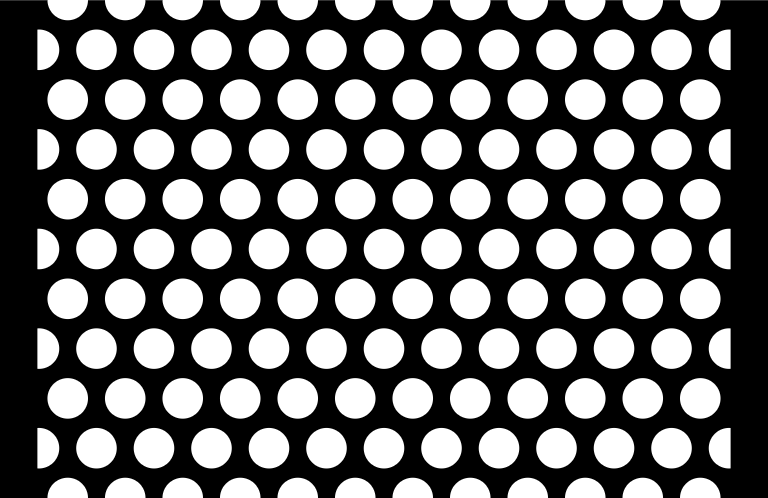
Give the GLSL for this pattern, as a Shadertoy shader.

```glsl
// White discs in a hexagonal stagger on black, cut off by plain side margins.
// Each pixel is folded into a row, then into a cell of that row, and the disc
// is drawn from its distance function. Lengths are in canvas heights.

#define ROWS 10.0            // row pitches over the canvas height
#define DISC_RADIUS 0.0407
#define FIELD_HALF_WIDTH 0.696
#define TOP_LINE_WIDTH 0.002
#define TOP_LINE_GREY 0.2
#define DISC_COLOR vec3(1.0)
#define GROUND_COLOR vec3(0.0)

// Signed distance to the nearest disc; odd rows shift by half a cell
float discDistance(vec2 p) {
    float rowPitch = 1.0 / ROWS;
    float columnPitch = rowPitch * 2.0 / sqrt(3.0);
    float row = floor(p.y / rowPitch + 0.5);
    float shift = 0.5 * mod(row, 2.0);
    float column = p.x / columnPitch + shift;
    vec2 cell = vec2((fract(column + 0.5) - 0.5) * columnPitch,
                     p.y - row * rowPitch);
    return length(cell) - DISC_RADIUS;
}

// Coverage of a shape, smoothed over one pixel
float coverage(float signedDistance, float pixel) {
    return clamp(0.5 - signedDistance / pixel, 0.0, 1.0);
}

void mainImage(out vec4 fragColor, in vec2 fragCoord) {
    float pixel = 1.0 / iResolution.y;
    vec2 p = (fragCoord - 0.5 * iResolution.xy) * pixel;

    // Discs, clipped by the side margins
    float disc = coverage(discDistance(p), pixel);
    float field = coverage(abs(p.x) - FIELD_HALF_WIDTH, pixel);
    vec3 color = mix(GROUND_COLOR, DISC_COLOR, disc * field);

    // Faint hairline along the top edge
    float topLine = coverage(0.5 - TOP_LINE_WIDTH - p.y, pixel);
    color = max(color, vec3(TOP_LINE_GREY * topLine));

    fragColor = vec4(color, 1.0);
}
```
